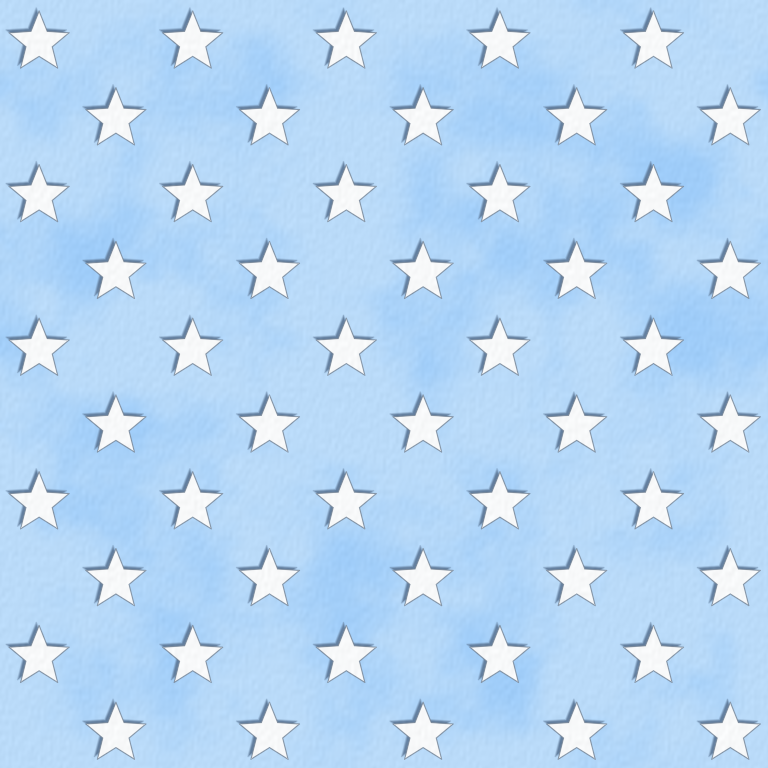
Reproduce this pattern procedurally as a three.js fragment shader.

```glsl
// White five-pointed stars in staggered rows on mottled sky-blue paper.
// Two offset square lattices of a star distance function give fill, outline
// and cast shadow; wrapping value noise gives the clouds and paper grain.

varying vec2 vUv;

const float REPEATS = 5.0;                      // stars per row, row pairs per tile
const vec2 STAR_CENTER = vec2(0.2546, 0.723);   // first star, in repeat units
const float STAR_RADIUS = 0.041;
const float INNER_RATIO = 0.44;
const float LINE_HALF_WIDTH = 0.0007;
const vec2 SHADOW_SHIFT = vec2(-0.0037, 0.0037);
const float SHADOW_SOFTNESS = 0.0012;

const float CLOUD_CELLS = 9.0;
const vec2 GRAIN_CELLS = vec2(240.0, 150.0);
const float GRAIN_STRENGTH = 0.022;

const vec3 SKY_LIGHT = vec3(0.728, 0.857, 0.975);
const vec3 SKY_DEEP = vec3(0.620, 0.800, 0.975);
const vec3 STAR_WHITE = vec3(0.970, 0.975, 0.978);
const vec3 SHADOW_BLUE = vec3(0.390, 0.500, 0.625);
const vec3 LINE_GREY = vec3(0.430, 0.490, 0.560);

float hash(vec2 p) {
  return fract(sin(dot(p, vec2(127.1, 311.7))) * 43758.5453);
}

// Value noise that wraps after a whole number of cells
float wrapNoise(vec2 p, vec2 period) {
  vec2 cell = floor(p);
  vec2 f = p - cell;
  f = f * f * (3.0 - 2.0 * f);
  vec2 lo = mod(cell, period);
  vec2 hi = mod(cell + 1.0, period);
  return mix(mix(hash(lo), hash(vec2(hi.x, lo.y)), f.x),
             mix(hash(vec2(lo.x, hi.y)), hash(hi), f.x), f.y);
}

float clouds(vec2 uv) {
  float sum = 0.0;
  float weight = 0.5;
  float cells = CLOUD_CELLS;
  for (int i = 0; i < 4; i++) {
    sum += weight * wrapNoise(uv * cells, vec2(cells));
    weight *= 0.5;
    cells *= 2.0;
  }
  return sum / 0.9375;
}

// Embossed grain: slope of fine noise, lit along the diagonal
float paperGrain(vec2 uv) {
  vec2 p = uv * GRAIN_CELLS;
  return wrapNoise(p, GRAIN_CELLS) - wrapNoise(p + vec2(0.7, -0.7), GRAIN_CELLS);
}

// Signed distance to an upright five-pointed star
float starDistance(vec2 p, float radius, float innerRatio) {
  const vec2 fold = vec2(0.80902, -0.58779);
  const vec2 foldMirror = vec2(-0.80902, -0.58779);
  p.x = abs(p.x);
  p -= 2.0 * max(dot(fold, p), 0.0) * fold;
  p -= 2.0 * max(dot(foldMirror, p), 0.0) * foldMirror;
  p.x = abs(p.x);
  p.y -= radius;
  vec2 edge = innerRatio * vec2(-fold.y, fold.x) - vec2(0.0, 1.0);
  float along = clamp(dot(p, edge) / dot(edge, edge), 0.0, radius);
  return length(p - edge * along) * sign(p.y * edge.x - p.x * edge.y);
}

// Nearest star over both lattices, the second shifted by half a repeat
float starField(vec2 uv) {
  float nearest = 1.0;
  for (int i = 0; i < 2; i++) {
    vec2 q = uv * REPEATS - STAR_CENTER - 0.5 * float(i);
    vec2 local = (fract(q + 0.5) - 0.5) / REPEATS;
    nearest = min(nearest, starDistance(local, STAR_RADIUS, INNER_RATIO));
  }
  return nearest;
}

float coverage(float d, float blur) {
  return 1.0 - smoothstep(-blur, blur, d);
}

void main() {
  float blur = 0.7 * fwidth(vUv.x);
  float star = starField(vUv);
  float shadow = starField(vUv - SHADOW_SHIFT);

  // Mottled ground
  vec3 color = mix(SKY_LIGHT, SKY_DEEP, smoothstep(0.35, 0.85, clouds(vUv)));

  // Shadow, star, then its thin outline
  color = mix(color, SHADOW_BLUE, coverage(shadow, blur + SHADOW_SOFTNESS));
  color = mix(color, STAR_WHITE, coverage(star, blur));
  color = mix(color, LINE_GREY, 0.8 * coverage(abs(star) - LINE_HALF_WIDTH, blur));

  // Paper relief over everything
  color += GRAIN_STRENGTH * paperGrain(vUv);
  gl_FragColor = vec4(color, 1.0);
}
```
